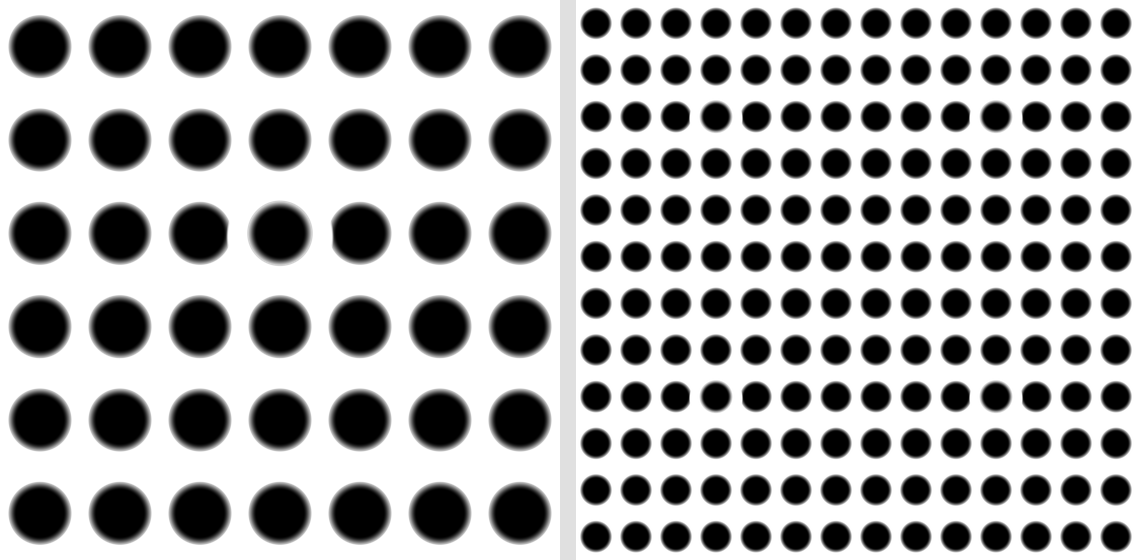
Left: one tile. Right: repeated 2 by 2.
Reproduce this pattern procedurally as a Shadertoy shader.

```glsl
#define GRID vec2(7.0, 6.0)
#define DOT_RADIUS 0.0564
#define FADE_START 0.74
#define FADE_END 1.10
#define ODD_CELL vec2(3.0, 3.0)
#define ODD_SCALE 1.037
#define ODD_RIM 0.82
#define HALO_RADIUS 0.0943
#define HALO_OFFSET vec2(0.0, -0.006)

// Antialiased coverage of a disc, from the distance to its centre
float discMask(float dist, float radius, float pixel) {
    return 1.0 - smoothstep(-0.75 * pixel, 0.75 * pixel, dist - radius);
}

void mainImage(out vec4 fragColor, in vec2 fragCoord) {
    vec2 uv = fragCoord / iResolution.xy;
    float pixel = 1.0 / min(iResolution.x, iResolution.y);

    // Whole cells across and down, so the canvas tiles
    vec2 cell = floor(uv * GRID);
    vec2 local = (fract(uv * GRID) - 0.5) / GRID;
    float dist = length(local);
    bool isOdd = all(lessThan(abs(cell - ODD_CELL), vec2(0.5)));

    // Black core fading to a grey rim with a crisp edge
    float radius = DOT_RADIUS * (isOdd ? ODD_SCALE : 1.0);
    float shade = smoothstep(FADE_START, FADE_END, dist / DOT_RADIUS);
    if (isOdd) shade = min(shade, ODD_RIM);
    float ink = (1.0 - shade) * discMask(dist, radius, pixel);

    // White halo of the odd dot bites into its neighbours
    if (!isOdd) {
        vec2 oddCentre = (ODD_CELL + 0.5) / GRID + HALO_OFFSET;
        ink *= 1.0 - discMask(length(uv - oddCentre), HALO_RADIUS, 2.0 * pixel);
    }

    fragColor = vec4(vec3(1.0 - ink), 1.0);
}
```
